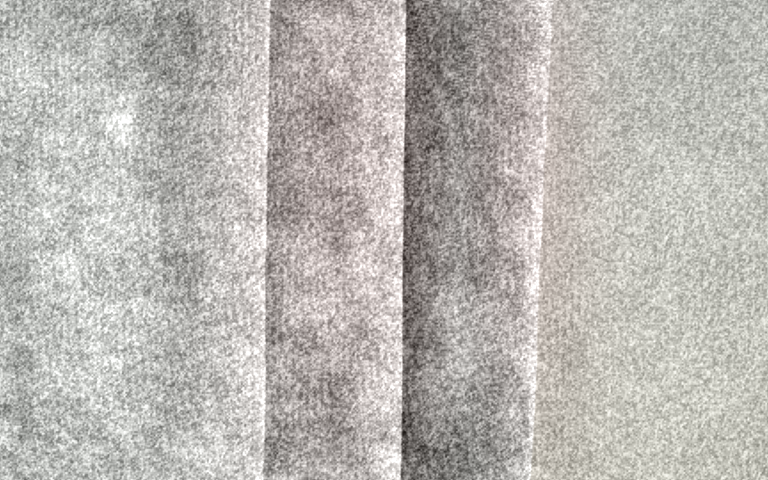
Give the GLSL for this texture, as a WebGL 1 fragment shader.

```glsl
precision highp float;
uniform vec2 u_resolution;

float hash(vec2 p) {
  return fract(sin(dot(p, vec2(127.1, 311.7))) * 43758.5453);
}

float noise(vec2 p) {
  vec2 i = floor(p), f = fract(p);
  f = f * f * (3.0 - 2.0 * f);
  return mix(mix(hash(i), hash(i + vec2(1.0, 0.0)), f.x),
             mix(hash(i + vec2(0.0, 1.0)), hash(i + 1.0), f.x), f.y);
}

float fbm(vec2 p) {
  float sum = 0.0, amp = 0.5;
  for (int i = 0; i < 5; i++) {
    sum += amp * noise(p);
    p = mat2(1.6, 1.2, -1.2, 1.6) * p + 7.3;
    amp *= 0.6;
  }
  return sum - 0.576;
}

float glow(vec2 p, vec2 center, vec2 radius) {
  vec2 d = (p - center) / radius;
  return exp(-dot(d, d));
}

float side(float x, float edge) {
  return smoothstep(-0.0018, 0.0018, x - edge);
}

// Falloff away from an edge, bounded on both sides
float lip(float x, float edge, float width) {
  return exp(-min(abs(x - edge) / width, 30.0));
}

void main() {
  vec2 uv = gl_FragCoord.xy / u_resolution;
  vec2 q = uv * vec2(1.6, 1.0);
  float x = uv.x, y = uv.y;

  // Fold edges lean gently to the right toward the top
  float wobble = 0.003 * (noise(vec2(y * 9.0, 4.0)) - 0.5);
  float edgeA = 0.343 + 0.009 * y + wobble;
  float edgeB = 0.522 + 0.007 * y + wobble * 0.5;
  float edgeC = 0.691 + 0.029 * y + wobble;

  // Crushed pile: small patches and leaning streaks
  float patches = fbm(q * 20.0 + 11.0);
  float streak = fbm(vec2(q.x * 40.0 + q.y * 9.0, q.y * 14.0));

  // Left cloth
  float left = 0.765;
  left -= 0.12 * glow(uv, vec2(0.235, 0.9), vec2(0.05, 0.45));
  left -= 0.07 * glow(uv, vec2(0.235, 0.35), vec2(0.035, 0.25));
  left -= 0.10 * glow(uv, vec2(0.08, 1.05), vec2(0.22, 0.2));
  left -= 0.07 * glow(uv, vec2(0.025, 0.3), vec2(0.018, 0.5));
  left -= 0.05 * glow(uv, vec2(0.1, 0.0), vec2(0.1, 0.15));
  left += 0.18 * glow(uv, vec2(0.16, 0.735), vec2(0.018, 0.035));
  left += 0.12 * glow(uv, vec2(0.035, 0.86), vec2(0.022, 0.07));
  left += 0.05 * glow(uv, vec2(0.11, 0.5), vec2(0.07, 0.35));
  left += 0.10 * lip(x, edgeA, 0.03);
  left += 0.26 * patches;

  // Second fold
  float tB = clamp((x - edgeA) / (edgeB - edgeA), 0.0, 1.0);
  float second = 0.60 + 0.06 * smoothstep(0.0, 0.35, tB);
  second += 0.13 * smoothstep(0.5, 0.95, tB);
  second += 0.14 * glow(uv, vec2(0.41, 0.40), vec2(0.05, 0.10));
  second += 0.08 * glow(uv, vec2(0.43, 0.89), vec2(0.06, 0.07));
  second -= 0.04 * glow(uv, vec2(0.43, 0.14), vec2(0.06, 0.08));
  second += 0.36 * patches;

  // Third fold, deepest in shade
  float tC = clamp((x - edgeB) / (edgeC - edgeB), 0.0, 1.0);
  float third = 0.46 + 0.12 * smoothstep(0.0, 0.5, tC);
  third += 0.17 * smoothstep(0.6, 0.98, tC);
  third += 0.11 * glow(uv, vec2(0.6, 0.27), vec2(0.035, 0.13));
  third += 0.05 * glow(uv, vec2(0.61, 0.6), vec2(0.06, 0.15));
  third -= 0.06 * glow(uv, vec2(0.59, 0.0), vec2(0.09, 0.15));
  third += 0.26 * streak + 0.20 * patches;

  // Flat right cloth
  float right = 0.755 + 0.03 * glow(uv, vec2(0.84, 0.4), vec2(0.12, 0.5));
  right -= 0.04 * glow(uv, vec2(0.74, 0.3), vec2(0.035, 0.5));
  right -= 0.04 * glow(uv, vec2(0.9, 1.0), vec2(0.2, 0.3));
  right += 0.12 * patches;

  float inB = side(x, edgeA), inC = side(x, edgeB), inD = side(x, edgeC);
  float light = mix(mix(mix(left, second, inB), third, inC), right, inD);

  // Bright lips on the folds, broken into tufts
  float tuft = 0.35 + 0.9 * noise(vec2(y * 24.0, x * 12.0));
  light += 0.08 * lip(x, edgeA, 0.006) * (1.0 - inB);
  light += 0.14 * tuft * lip(x, edgeB, 0.012) * (1.0 - inC);
  light += 0.24 * tuft * lip(x, edgeC, 0.013) * (1.0 - inD);
  light -= 0.10 * lip(x, edgeB, 0.004) * inC;

  // Short pile grain
  vec2 g = mat2(0.9, 0.44, -0.44, 0.9) * q;
  float grain = noise(g * vec2(210.0, 150.0)) + noise(q * 270.0 + 5.0) - 1.0;
  light += grain * mix(0.29, 0.23, inD);

  // Cool left, rosy folds, faintly yellow lower right
  float rose = glow(uv, vec2(0.45, 0.65), vec2(0.17, 0.8));
  rose = max(rose, 0.9 * glow(uv, vec2(0.68, 0.65), vec2(0.1, 0.6)));
  vec3 tint = mix(vec3(-0.003, 0.006, -0.008), vec3(0.034, -0.012, -0.020), rose);
  tint += vec3(0.014, 0.004, -0.022) * inD * (1.0 - 0.7 * y);
  tint *= 1.0 - smoothstep(0.88, 1.1, light);
  gl_FragColor = vec4(clamp(vec3(light) + tint, 0.0, 1.0), 1.0);
}
```
